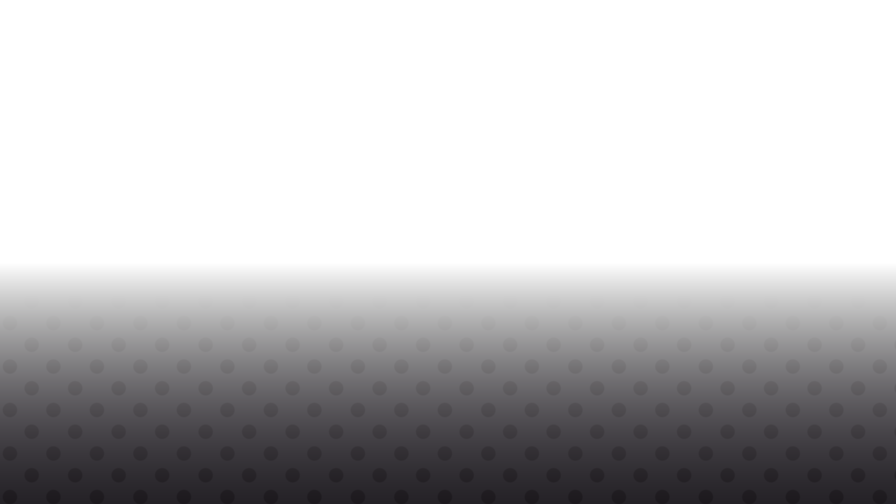
Give the GLSL for this background, as a Shadertoy shader.

```glsl
// White backdrop fading into a charcoal floor with faint staggered polka dots.

// Distance to the nearest dot centre, on a grid with a second grid at its cell centres.
float staggeredDots(vec2 p) {
    float corner = length(fract(p + 0.5) - 0.5);
    float centre = length(fract(p) - 0.5);
    return min(corner, centre);
}

void mainImage(out vec4 fragColor, in vec2 fragCoord) {
    vec2 uv = fragCoord / iResolution.y;

    // Vertical fade: depth is 0 at the horizon and 1 at the bottom edge
    float depth = clamp(1.0 - uv.y / 0.479, 0.0, 1.0);
    float shade = 1.0 - 1.43 * depth + 0.57 * depth * depth;
    vec3 violetTint = vec3(0.003, -0.008, 0.011) * smoothstep(0.1, 0.75, depth);
    vec3 color = vec3(shade) + violetTint;

    // Dots emerge gradually below the horizon
    float period = 0.0863;
    float pixel = 1.0 / (period * iResolution.y);
    float dist = staggeredDots((uv - vec2(0.0197, 0.0139)) / period);
    float dots = 1.0 - smoothstep(-pixel, pixel, dist - 0.165);
    float strength = 0.036 * smoothstep(0.08, 0.5, depth);
    color -= dots * strength * vec3(0.95, 1.0, 1.05);

    fragColor = vec4(clamp(color, 0.0, 1.0), 1.0);
}
```
